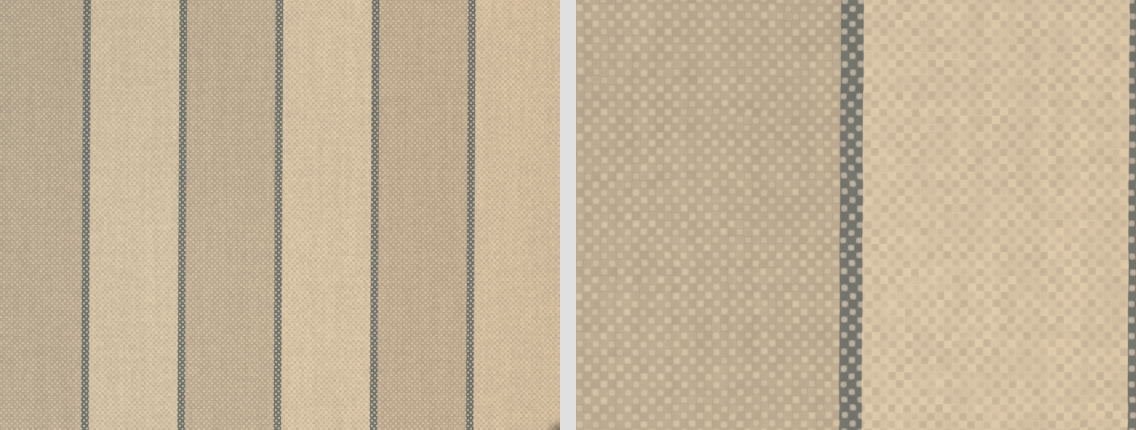
Left: the whole. Right: its middle third, enlarged.
This texture is drawn by a WebGL 2 fragment shader. Its source:

```glsl
#version 300 es
precision highp float;

uniform vec2 u_resolution;
out vec4 outColor;

#define BAND_PITCH 0.1718
#define FIRST_LINE 0.1536
#define LINE_WIDTH 0.0135
#define LINE_TILT 0.004
#define THREADS 210.0
#define THREAD_WOBBLE 0.3
#define SLUB_STRENGTH 0.03
#define GRAIN_STRENGTH 0.05

const float PI = 3.14159265;
const vec3 CREAM_WARP = vec3(0.785, 0.715, 0.61);
const vec3 TAUPE_WARP = vec3(0.725, 0.657, 0.562);
const vec3 SLATE_WARP = vec3(0.445, 0.448, 0.42);
const vec3 CREAM_WEFT = vec3(0.84, 0.767, 0.655);
const vec3 TAUPE_WEFT = vec3(0.80, 0.735, 0.637);
const vec3 SLATE_WEFT = vec3(0.71, 0.68, 0.625);

float hash(vec2 p) {
  vec3 q = fract(vec3(p.xyx) * 0.1031);
  q += dot(q, q.yzx + 33.33);
  return fract((q.x + q.y) * q.z);
}

float noise(vec2 p) {
  vec2 cell = floor(p);
  vec2 f = fract(p);
  f = f * f * (3.0 - 2.0 * f);
  float low = mix(hash(cell), hash(cell + vec2(1, 0)), f.x);
  float high = mix(hash(cell + vec2(0, 1)), hash(cell + vec2(1, 1)), f.x);
  return mix(low, high, f.y);
}

// Signed checker of a plain weave: positive where the weft lies on top
float plainWeave(vec2 thread) {
  return sin(PI * thread.x) * sin(PI * thread.y);
}

// Broad uneven light: cool at the left, warm at the right, dim corner
vec3 lighting(vec2 uv) {
  float level = 1.01 - 0.035 * pow(abs(uv.x - 0.45) * 1.8, 2.0);
  level -= 0.02 * smoothstep(0.4, 1.0, uv.y) * (1.0 - uv.x);
  level += 0.015 * (noise(uv * 3.0 + 7.0) - 0.5);
  level -= 0.35 * smoothstep(0.03, 0.0, distance(uv, vec2(1.0, 0.0)));
  vec3 tint = mix(vec3(0.99, 1.0, 1.0), vec3(1.015, 0.995, 0.975), uv.x);
  return level * tint;
}

void main() {
  vec2 uv = gl_FragCoord.xy / u_resolution;
  vec2 p = gl_FragCoord.xy / u_resolution.x;
  float pixel = 1.0 / u_resolution.x;

  // Threads bend slightly; the stripes lean a little to one side
  vec2 bend = vec2(noise(p * vec2(30.0, 60.0)), noise(p * 45.0 + 19.0)) - 0.5;
  vec2 thread = p * THREADS + THREAD_WOBBLE * bend;
  float x = p.x - LINE_TILT * (uv.y - 0.5) + bend.x * 0.0004;

  // Alternating wide bands with a narrow line on each border
  float band = (x - FIRST_LINE) / BAND_PITCH;
  float nearest = floor(band + 0.5);
  float offset = (band - nearest) * BAND_PITCH;
  float evenBorder = 1.0 - 2.0 * mod(nearest, 2.0);
  float cream = smoothstep(-pixel, pixel, offset * evenBorder);
  float line = 1.0 - smoothstep(-pixel, pixel, abs(offset) - 0.5 * LINE_WIDTH);

  vec3 warp = mix(mix(TAUPE_WARP, CREAM_WARP, cream), SLATE_WARP, line);
  vec3 weft = mix(mix(TAUPE_WEFT, CREAM_WEFT, cream), SLATE_WEFT, line);

  // Weft dots are smaller on taupe and slate, fuller on cream
  float weave = plainWeave(thread);
  float start = mix(-0.1, -0.6, cream * (1.0 - line));
  float over = smoothstep(start, start + 0.9, weave);
  vec3 color = mix(warp, weft, over);

  // Uneven yarn: long streaks both ways and variation at each crossing
  float slub = noise(vec2(thread.x, p.y * 9.0)) - 0.5;
  slub += 0.6 * (noise(vec2(p.x * 14.0, thread.y)) - 0.5);
  float grain = hash(floor(thread)) - 0.5;
  color *= 1.0 + SLUB_STRENGTH * slub + GRAIN_STRENGTH * grain;

  outColor = vec4(clamp(color * lighting(uv), 0.0, 1.0), 1.0);
}
```
